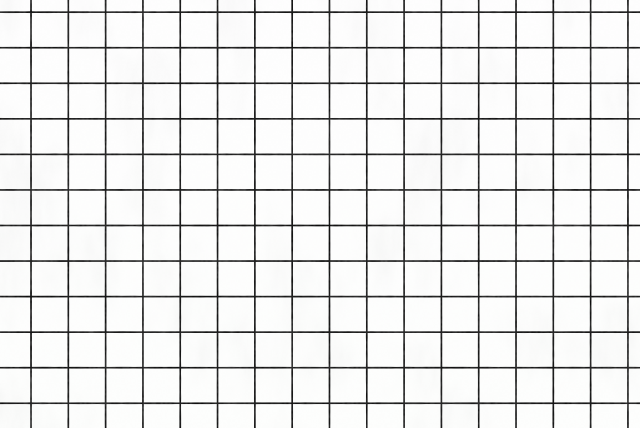
This pattern is drawn by a Shadertoy shader. Its source:

```glsl
float hash(vec2 p) {
    vec3 q = fract(vec3(p.xyx) * 0.1031);
    q += dot(q, q.yzx + 33.33);
    return fract((q.x + q.y) * q.z);
}

float valueNoise(vec2 p) {
    vec2 cell = floor(p);
    vec2 f = fract(p);
    f = f * f * (3.0 - 2.0 * f);
    float low = mix(hash(cell), hash(cell + vec2(1, 0)), f.x);
    float high = mix(hash(cell + vec2(0, 1)), hash(cell + vec2(1, 1)), f.x);
    return mix(low, high, f.y);
}

float fbm(vec2 p) {
    float sum = 0.0;
    float weight = 0.5;
    for (int octave = 0; octave < 4; octave++) {
        sum += weight * valueNoise(p);
        p = p * 2.03 + 17.3;
        weight *= 0.5;
    }
    return sum;
}

// Signed offset to the nearest line on each axis
vec2 lineOffset(vec2 p, vec2 origin, vec2 pitch) {
    return (fract((p - origin) / pitch + 0.5) - 0.5) * pitch;
}

// Share of a pixel covered by a line, per axis
vec2 lineCoverage(vec2 offset, vec2 halfWidth, vec2 pixel) {
    vec2 upper = min(offset + 0.5 * pixel, halfWidth);
    vec2 lower = max(offset - 0.5 * pixel, -halfWidth);
    return clamp((upper - lower) / pixel, 0.0, 1.0);
}

// White sheet with faint, mostly upright smudges
vec3 paperColor(vec2 p) {
    float smudge = smoothstep(0.45, 0.75, fbm(p * vec2(9.0, 5.0) + 40.0));
    float streak = fbm(p * vec2(48.0, 14.0) + 90.0);
    float grain = hash(floor(p * 342.0)) - 0.5;
    float tone = 0.994 - 0.028 * smudge * streak + 0.004 * grain;
    vec3 tint = mix(vec3(0.997, 1.0, 0.996), vec3(1.0, 0.999, 1.0), p.y);
    return tone * tint;
}

// Ink tone drifts along each line and has small speckles
float inkTone(vec2 p) {
    float drift = valueNoise(p * 13.0 + 7.0) - 0.5;
    float speckle = valueNoise(p * 190.0) - 0.5;
    return 0.13 + 0.08 * drift + 0.10 * speckle;
}

void mainImage(out vec4 fragColor, in vec2 fragCoord) {
    const vec2 canvas = vec2(1.5, 1.0);
    const vec2 pitch = vec2(0.08744, 0.08307);
    const vec2 origin = vec2(0.0727, 0.0578);
    const float halfWidth = 0.00195;

    vec2 pixel = canvas / iResolution.xy;
    vec2 p = fragCoord * pixel;

    // Slightly uneven line thickness
    float wear = valueNoise(p * 70.0 + 23.0) - 0.5;
    vec2 width = vec2(halfWidth * (1.0 + 0.16 * wear));
    vec2 lines = lineCoverage(lineOffset(p, origin, pitch), width, pixel);
    float ink = 1.0 - (1.0 - lines.x) * (1.0 - lines.y);

    vec3 color = mix(paperColor(p), vec3(inkTone(p)), ink);
    fragColor = vec4(color, 1.0);
}
```
